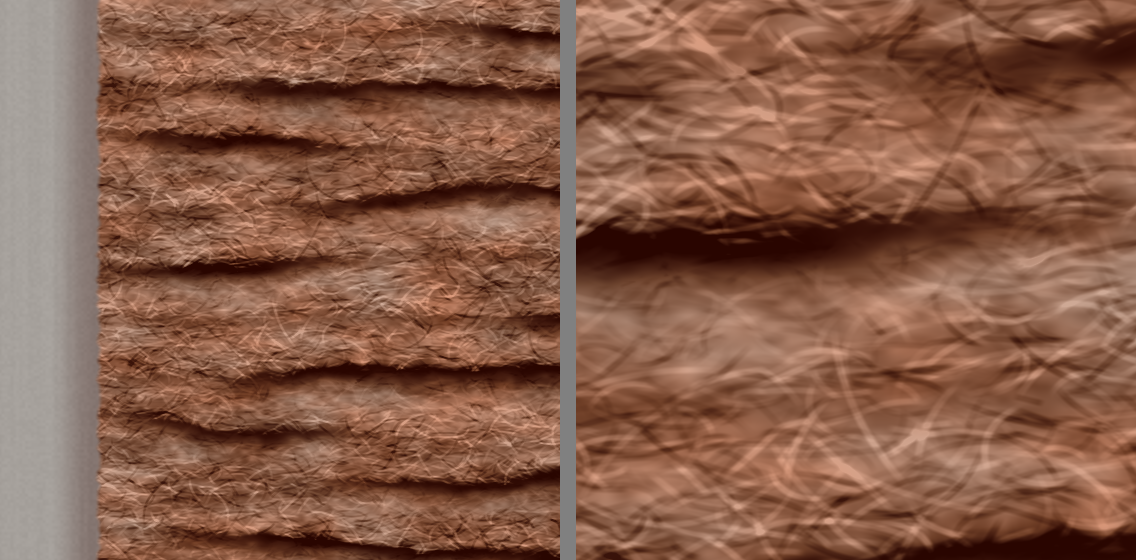
Left, the full canvas; right, a detail of the centre.
A WebGL 1 fragment shader for this texture:

```glsl
precision highp float;
// Coarse brown wool wound in horizontal strands beside a smooth grey margin.
// Tapered grooves part the strands; layers of short bent fibres, placed at
// random in grid cells, lighten or darken the wool over stretched noise.
uniform vec2 u_resolution;

const float WOOL_EDGE = 0.176;
const vec3 WOOL_DARK = vec3(0.16, 0.02, 0.0);
const vec3 WOOL_MID = vec3(0.43, 0.25, 0.16);
const vec3 WOOL_LIGHT = vec3(0.67, 0.475, 0.38);
const vec3 GREY_LIGHT = vec3(0.65, 0.63, 0.61);
const vec3 GREY_SHADE = vec3(0.52, 0.46, 0.44);

float hash(vec2 p) {
  return fract(sin(dot(p, vec2(127.1, 311.7))) * 43758.5453);
}

float noise(vec2 p) {
  vec2 i = floor(p), f = fract(p);
  f = f * f * (3.0 - 2.0 * f);
  return mix(mix(hash(i), hash(i + vec2(1.0, 0.0)), f.x),
             mix(hash(i + vec2(0.0, 1.0)), hash(i + 1.0), f.x), f.y);
}

float fbm(vec2 p) {
  float sum = 0.0, gain = 0.5;
  for (int i = 0; i < 4; i++) {
    sum += gain * noise(p);
    p = p * 2.03 + 17.3;
    gain *= 0.5;
  }
  return sum;
}

// Signed shade of bent fibres, one per cell; width is in cell units.
float fibres(vec2 p, float width, float seed) {
  float shade = 0.0;
  for (int j = -1; j <= 1; j++) {
    for (int k = -1; k <= 1; k++) {
      vec2 cell = floor(p) + vec2(float(j), float(k));
      vec2 key = cell + seed * 13.7;
      float pick = hash(key + 3.1);
      float turn = 2.0 * hash(key + 5.7) - 1.0;
      float angle = turn * (0.35 + 0.9 * abs(turn));
      float reach = mix(0.4, 0.95, hash(key + 8.3));
      vec2 q = p - cell - vec2(hash(key), hash(key + 1.9));
      float c = cos(angle), s = sin(angle);
      q = vec2(c * q.x + s * q.y, c * q.y - s * q.x);
      q.y -= 1.4 * (hash(key + 6.1) - 0.5) * q.x * q.x;
      float body = 1.0 - smoothstep(0.2 * width, width, abs(q.y));
      body *= 1.0 - smoothstep(0.5 * reach, reach, abs(q.x));
      shade += body * (pick - 0.48);
    }
  }
  return shade;
}

// Depth of one groove: crisp upper lip, soft lower slope, tapered ends.
float groove(vec2 p, float row, float ragged) {
  float phase = fract(0.39 * row);
  float fromLeft = step(0.65, phase);
  float start = mix(0.33 + 0.1 * phase + 1.6 * phase * phase, 0.2, fromLeft);
  float end = mix(1.4, 0.64, fromLeft);
  float span = smoothstep(start - 0.08, start + 0.16, p.x)
             * (1.0 - smoothstep(end - 0.18, end + 0.08, p.x));
  float slope = 0.08 * sin(8.0 * phase - 1.0);
  float d = p.y - 0.027 - 0.1015 * row - slope * (p.x - 0.6) + ragged;
  float width = mix(0.026, 0.011, smoothstep(-0.006, 0.006, d));
  width *= mix(0.65, 1.0, span);
  return exp(-d * d / (width * width)) * mix(0.28, 1.0, span);
}

vec3 wool(vec2 p, float pixel) {
  // Fibre layers, from long strays to fine fuzz
  float fuzz = 0.0;
  for (int i = 0; i < 14; i++) {
    float layer = float(i);
    float cells = 10.0 + 2.2 * layer;
    float width = cells * max(0.0038, 1.3 * pixel);
    vec2 q = p * vec2(cells, cells * 1.3) + layer * 7.31;
    fuzz += fibres(q, width, layer);
  }
  fuzz = clamp(fuzz, -1.1, 1.2);

  // Strand grooves, frayed by the fibres, with lit slopes beneath them
  float ragged = 0.045 * (fbm(p * vec2(5.0, 8.0)) - 0.47)
               + 0.012 * (noise(p * vec2(40.0, 60.0)) - 0.5) + 0.006 * fuzz;
  float depth = 0.0;
  float plateau = 0.0;
  for (int i = 0; i < 11; i++) {
    depth = max(depth, groove(p, float(i), ragged));
    plateau = max(plateau, groove(p + vec2(0.0, 0.045), float(i), ragged));
  }
  depth *= mix(0.8, 1.12, noise(p * vec2(12.0, 35.0) + 9.0));

  // Tone and tint
  float tone = 0.78 + 0.85 * (fbm(p * vec2(9.0, 26.0)) - 0.47)
             + 0.34 * (noise(p * vec2(80.0, 140.0)) - 0.5)
             + 0.10 * plateau;
  tone += 0.56 * fuzz * (1.0 - 0.65 * plateau);
  tone = clamp(tone, 0.12, 1.35) * (1.0 - min(depth, 1.0));
  vec3 color = mix(WOOL_DARK, WOOL_MID, min(tone * 2.0, 1.0))
             + (WOOL_LIGHT - WOOL_MID) * max(tone * 2.0 - 1.0, 0.0);
  float redness = fbm(p * vec2(9.0, 20.0) + 40.0) - 0.47 - 0.08 * plateau;
  return color + tone * redness * vec3(0.08, -0.08, -0.14);
}

vec3 margin(vec2 p) {
  float shade = smoothstep(0.085, 0.165, p.x);
  float streak = noise(vec2(p.x * 130.0, p.y * 2.0)) - 0.5;
  float grain = noise(p * 190.0) - 0.5;
  return mix(GREY_LIGHT, GREY_SHADE, shade) + 0.02 * streak + 0.025 * grain;
}

void main() {
  vec2 uv = gl_FragCoord.xy / u_resolution;
  float pixel = 1.0 / min(u_resolution.x, u_resolution.y);
  float edge = WOOL_EDGE + 0.007 * (noise(vec2(uv.y * 90.0, 2.0)) - 0.5);
  float cover = smoothstep(edge - 0.004 - pixel, edge + 0.004 + pixel, uv.x);
  gl_FragColor = vec4(mix(margin(uv), wool(uv, pixel), cover), 1.0);
}
```
